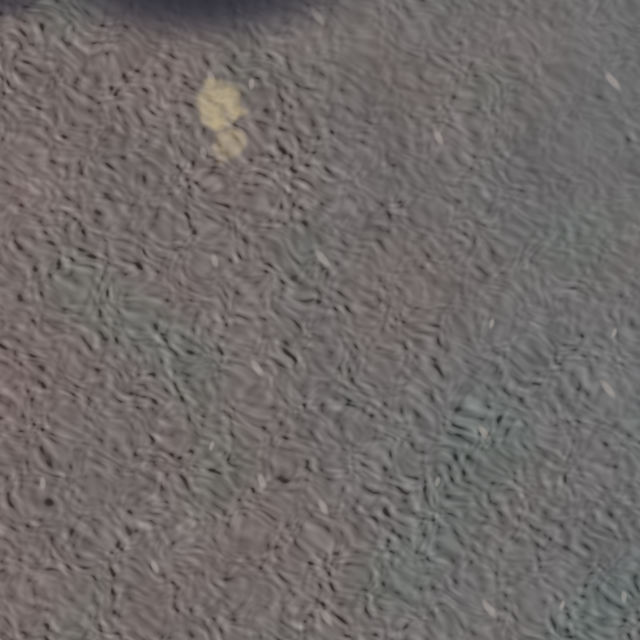
Reproduce this texture procedurally as a WebGL 1 fragment shader.

```glsl
precision highp float;
uniform vec2 u_resolution;

const vec3 BASE_COLOR = vec3(0.441, 0.418, 0.416);
const vec3 WARM_TINT = vec3(0.020, -0.004, -0.010);
const vec3 GREEN_TINT = vec3(-0.018, 0.008, -0.002);
const vec3 SHADOW_COLOR = vec3(0.19, 0.19, 0.23);
const vec3 PALE_COLOR = vec3(0.71, 0.65, 0.53);
const vec3 FLECK_COLOR = vec3(0.68, 0.65, 0.63);

const float GRAIN_ANGLE = -0.62;
const vec2 GRAIN_FREQ = vec2(46.0, 68.0);
const vec2 LIGHT_STEP = vec2(0.22, 0.52);
const float RELIEF_GAIN = 0.21;
const float CREVICE_GAIN = 0.10;
const float PATCH_GAIN = 0.065;
const float FLECK_CELLS = 11.0;
const float FLECK_CHANCE = 0.22;
const vec2 STAIN_CENTER = vec2(0.343, 0.835);
const vec2 STAIN_TAIL = vec2(0.357, 0.776);

vec2 hash2(vec2 p) {
  vec3 q = fract(p.xyx * vec3(0.1031, 0.1030, 0.0973));
  q += dot(q, q.yzx + 33.33);
  return fract((q.xx + q.yz) * q.zy);
}

float gradientAt(vec2 cell, vec2 offset) {
  return dot(hash2(cell) * 2.0 - 1.0, offset);
}

float noise(vec2 p) {
  vec2 i = floor(p);
  vec2 f = p - i;
  vec2 u = f * f * f * (f * (f * 6.0 - 15.0) + 10.0);
  vec2 e = vec2(1.0, 0.0);
  float low = mix(gradientAt(i, f), gradientAt(i + e, f - e), u.x);
  float high = mix(gradientAt(i + e.yx, f - e.yx), gradientAt(i + 1.0, f - 1.0), u.x);
  return mix(low, high, u.y);
}

float fbm(vec2 p) {
  float sum = 0.0;
  float amp = 0.6;
  for (int i = 0; i < 3; i++) {
    sum += amp * noise(p);
    p = p * 2.03 + 17.3;
    amp *= 0.5;
  }
  return sum;
}

float grainHeight(vec2 p) {
  return 0.68 * noise(p + 90.0) + 0.36 * noise(p * 1.9 + 31.7);
}

// Soft elliptical spot: 1 inside, 0 outside
float spot(vec2 p, vec2 radius, float softness) {
  return 1.0 - smoothstep(1.0 - softness, 1.0 + softness, length(p / radius));
}

// Sparse pale chips, one candidate per cell
float flecks(vec2 uv) {
  vec2 cell = floor(uv * FLECK_CELLS);
  vec2 pick = hash2(cell + 53.0);
  vec2 d = fract(uv * FLECK_CELLS) - mix(vec2(0.25), vec2(0.75), hash2(cell + 11.0));
  d.x += d.y * (pick.y - 0.3);
  vec2 radius = vec2(0.06, 0.12) * mix(0.6, 1.2, pick.y);
  return step(pick.x, FLECK_CHANCE) * spot(d, radius, 0.5);
}

void main() {
  vec2 uv = gl_FragCoord.xy / u_resolution;

  // Grain space: turned and stretched along the diagonal, slightly warped
  float c = cos(GRAIN_ANGLE);
  float s = sin(GRAIN_ANGLE);
  vec2 turned = vec2(c * uv.x + s * uv.y, c * uv.y - s * uv.x);
  vec2 warp = vec2(noise(uv * 18.0), noise(uv * 18.0 + 40.0));
  vec2 p = turned * GRAIN_FREQ + warp * 1.2;

  // Side-lit relief, smoother in some zones and toward the upper right
  float relief = grainHeight(p) - grainHeight(p + LIGHT_STEP);
  float roughness = 1.0 + 0.9 * fbm(uv * 6.0 + 5.0);
  roughness *= 1.0 - 0.45 * smoothstep(0.9, 1.7, uv.x + uv.y * 0.8);
  relief *= roughness;
  float crevice = smoothstep(0.22, 0.55, -relief);

  // Broad tone and tint
  vec3 color = BASE_COLOR + PATCH_GAIN * fbm(uv * 9.0 + 3.0);
  color += 0.035 * noise(turned * vec2(24.0, 32.0) + 8.0);
  color += WARM_TINT * (0.9 - 1.7 * uv.x + 1.2 * noise(uv * 4.0 + 60.0));
  color += GREEN_TINT * smoothstep(0.0, 0.35, noise(uv * 5.0 + 21.0));
  color += RELIEF_GAIN * relief - CREVICE_GAIN * crevice;

  // Pale chips and the light stain
  color = mix(color, FLECK_COLOR, 0.6 * flecks(uv));
  vec2 ragged = uv + 0.018 * vec2(noise(uv * 38.0), noise(uv * 38.0 + 70.0));
  float stain = spot(ragged - STAIN_CENTER, vec2(0.036, 0.040), 0.25);
  stain = max(stain, 0.75 * spot(ragged - STAIN_TAIL, vec2(0.022, 0.030), 0.35));
  stain *= 0.75 + 0.5 * noise(uv * 55.0 + 12.0);
  color = mix(color, PALE_COLOR + 0.12 * relief, clamp(stain, 0.0, 1.0));

  // Blurred shadow at the upper edge
  float shadow = spot(uv - vec2(0.31, 1.03), vec2(0.19, 0.07), 0.6);
  shadow = max(shadow, 0.7 * spot(uv - vec2(0.0, 1.01), vec2(0.07, 0.035), 0.6));
  color = mix(color, SHADOW_COLOR, 0.9 * shadow);

  gl_FragColor = vec4(clamp(color, 0.0, 1.0), 1.0);
}
```
